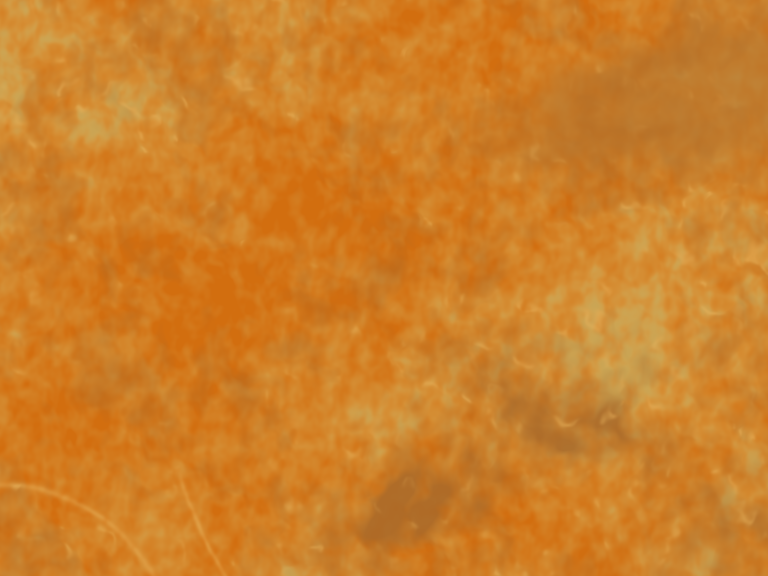
A WebGL 2 fragment shader for this texture:

```glsl
#version 300 es
precision highp float;
// Mottled ochre surface: soft orange clouds with blurred grain, brown stains
// and pale fibres. Layers of warped gradient noise choose between a deep, a
// pale and a brown tone; soft ellipses steer the large areas.

uniform vec2 u_resolution;
out vec4 fragColor;

vec2 hash2(vec2 cell) {
    uvec2 q = uvec2(ivec2(cell) + 4096);
    uint h = (q.x * 1597334677u) ^ (q.y * 3812015801u);
    h = (h ^ (h >> 15)) * 2246822519u;
    h ^= h >> 13;
    uint k = h * 3266489917u;
    k ^= k >> 16;
    return vec2(h & 65535u, k & 65535u) / 65535.0;
}

float cornerSlope(vec2 cell, vec2 offset) {
    float a = 6.2832 * hash2(cell).x;
    return dot(vec2(cos(a), sin(a)), offset);
}

float gradientNoise(vec2 p) {
    vec2 i = floor(p), f = fract(p);
    vec2 w = f * f * f * (f * (f * 6.0 - 15.0) + 10.0);
    vec2 e = vec2(1.0, 0.0);
    float low = mix(cornerSlope(i, f), cornerSlope(i + e, f - e), w.x);
    float high = mix(cornerSlope(i + e.yx, f - e.yx), cornerSlope(i + 1.0, f - 1.0), w.x);
    return 1.4 * mix(low, high, w.y);
}

float clouds(vec2 p) {
    float sum = 0.0, amplitude = 0.6;
    for (int i = 0; i < 4; i++) {
        sum += amplitude * gradientNoise(p);
        p = mat2(0.8, 0.6, -0.6, 0.8) * p * 2.1 + 17.3;
        amplitude *= 0.6;
    }
    return sum;
}

// Soft ellipse, turned by an angle
float blob(vec2 p, vec2 centre, vec2 radius, float angle) {
    float c = cos(angle), s = sin(angle);
    vec2 q = mat2(c, -s, s, c) * (p - centre) / radius;
    return exp(-dot(q, q));
}

// Short bent strokes, at most one per grid cell
float flecks(vec2 p, float size) {
    vec2 home = floor(p / size);
    float sum = 0.0;
    for (int y = -1; y <= 1; y++)
    for (int x = -1; x <= 1; x++) {
        vec2 cell = home + vec2(x, y);
        vec2 place = hash2(cell), kind = hash2(cell + 211.0);
        float a = 1.6 + 2.4 * (kind.x - 0.5);
        vec2 d = p / size - cell - place;
        d = mat2(cos(a), -sin(a), sin(a), cos(a)) * d;
        d.y += (kind.y - 0.5) * 1.6 * d.x * d.x;
        float along = 1.0 - smoothstep(0.05, 0.2 + 0.25 * kind.y, abs(d.x));
        float across = exp(-d.y * d.y / 0.012);
        sum += along * across * smoothstep(0.2, 0.9, place.x * 0.4 + kind.x * 0.8);
    }
    return min(sum, 1.0);
}

// Two long pale fibres near the lower left corner
float longFibres(vec2 p) {
    float arc = abs(length(p - vec2(0.0, -0.145)) - 0.304);
    float s = (0.184 - p.y) / 0.184;
    float stem = abs(p.x - 0.312 - 0.045 * s - 0.033 * s * s);
    float bright = exp(-arc * arc / 0.00003) * step(p.x, 0.5);
    return bright + exp(-stem * stem / 0.000024) * smoothstep(-0.05, 0.15, s);
}

void main() {
    vec2 p = gl_FragCoord.xy / u_resolution.y;
    vec2 warp = vec2(clouds(p * 5.0 + 3.1), clouds(p * 5.0 + 41.7));
    vec2 q = p + 0.07 * warp;

    // Smooth brown wash at the upper right, stained band below it
    float wash = blob(q, vec2(1.08, 0.82), vec2(0.26, 0.10), 0.25)
               + 0.75 * blob(q, vec2(1.34, 0.86), vec2(0.20, 0.22), 0.0);
    wash = smoothstep(0.15, 0.95, wash);
    float band = blob(q, vec2(0.74, 0.13), vec2(0.20, 0.05), 0.55)
               + blob(q, vec2(1.02, 0.26), vec2(0.15, 0.04), -0.3)
               + 0.6 * blob(q, vec2(0.84, 0.34), vec2(0.07, 0.06), 0.0)
               + 0.6 * blob(q, vec2(1.26, 0.08), vec2(0.18, 0.07), 0.3);

    // Grain, slightly drawn out upwards
    vec2 g = (p + 0.015 * warp.yx) * vec2(1.0, 0.8);
    float grain = 0.30 * gradientNoise(g * 25.0) + 0.25 * gradientNoise(g * 48.0 + 9.0)
                + 0.12 * gradientNoise(g * 84.0 + 31.0);
    grain *= 1.0 - 0.5 * wash;

    // Share of the pale tone
    float pale = 0.36 + grain + 0.50 * clouds(q * 4.5 + 60.0) * (1.0 - 0.5 * wash);
    pale -= 0.34 * blob(q, vec2(0.5, 0.52), vec2(0.46, 0.16), 0.8);
    pale += 0.50 * blob(q, vec2(1.12, 0.42), vec2(0.25, 0.17), -0.4);
    pale += 0.26 * blob(q, vec2(0.28, 0.84), vec2(0.30, 0.12), 0.2);
    pale += 0.30 * blob(q, vec2(0.67, 0.25), vec2(0.13, 0.08), 0.3);
    pale += 0.50 * blob(q, vec2(0.0, 0.85), vec2(0.06, 0.14), 0.0);
    pale += 0.20 * blob(q, vec2(1.33, 0.85), vec2(0.16, 0.20), 0.0);

    // Share of the brown tone
    float brown = 0.04 + 0.55 * clouds(q * 5.0 + 120.0) + 0.22 * gradientNoise(g * 30.0 + 77.0);
    brown = max(brown, 0.0) * (1.0 - 0.5 * wash) + 0.46 * wash
          + band * (0.62 + 0.7 * gradientNoise(g * 22.0 + 5.0));

    // Mix, with the palest parts turning a greyish yellow
    vec3 colour = mix(vec3(0.825, 0.44, 0.07), vec3(0.84, 0.63, 0.29), clamp(pale, -0.05, 1.0));
    colour = mix(colour, vec3(0.78, 0.65, 0.34), 0.8 * smoothstep(0.6, 1.2, pale));
    colour = mix(colour, vec3(0.66, 0.41, 0.16), clamp(brown, 0.0, 0.85));

    // Pale fibres on top
    float fibre = 0.45 * flecks(q, 0.062) * smoothstep(0.2, 0.6, pale) * (1.0 - 0.7 * wash);
    fibre += 0.5 * longFibres(p + 0.006 * warp) * (0.75 + grain);
    colour = mix(colour, vec3(0.91, 0.70, 0.36), clamp(fibre, 0.0, 0.7));
    fragColor = vec4(colour, 1.0);
}
```
